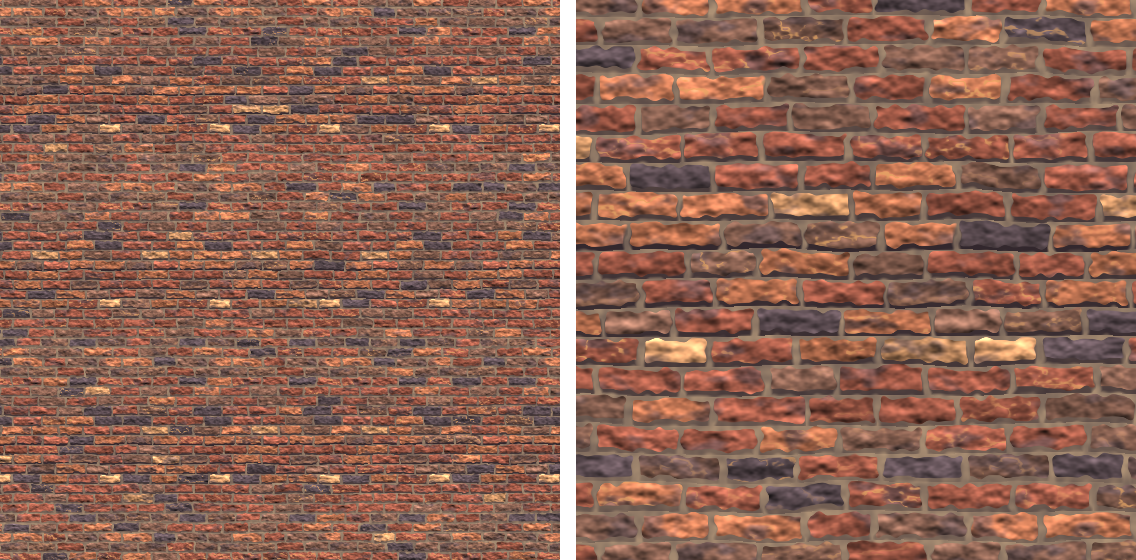
Left: the whole. Right: its middle third, enlarged.
Write a WebGL 2 fragment shader that draws this texture.

```glsl
#version 300 es
precision highp float;

uniform vec2 u_resolution;
out vec4 fragColor;

// Layout: bricks and courses over the canvas, and the block that recurs
const vec2 BRICK_COUNT = vec2(20.4, 57.6);
const vec2 GRID_SHIFT = vec2(0.0, 0.15);
const vec2 BLOCK = vec2(4.0, 18.0);
const float ODD_OFFSET = 0.07;
const float EVEN_OFFSET = 0.5;
const float UNIQUE_SHARE = 0.3;

// Shape, measured in course heights
const vec2 MORTAR_HALF = vec2(0.11, 0.125);
const float CORNER = 0.1;
const float JOINT_JITTER = 0.2;
const float COURSE_WOBBLE = 0.18;
const float EDGE_ROUGHNESS = 0.2;
const float SHADOW_REACH = 0.19;
const float SHADOW_PEAK_ROW = 11.6;
const float RELIEF = 1.5;
const float GRAIN = 0.26;

// Colours
const vec3 RED = vec3(0.61, 0.34, 0.27);
const vec3 BROWN = vec3(0.52, 0.37, 0.31);
const vec3 SLATE = vec3(0.35, 0.29, 0.31);
const vec3 ORANGE = vec3(0.74, 0.45, 0.32);
const vec3 TAN = vec3(0.82, 0.59, 0.41);
const vec3 OCHRE = vec3(0.88, 0.64, 0.39);
const vec3 MORTAR_DARK = vec3(0.45, 0.38, 0.34);
const vec3 MORTAR_LIGHT = vec3(0.68, 0.57, 0.46);
const vec3 SHADOW = vec3(0.17, 0.13, 0.16);

float hash(vec2 p) {
    vec3 q = fract(p.xyx * 0.1031);
    q += dot(q, q.yzx + 33.33);
    return fract((q.x + q.y) * q.z);
}

float noise(vec2 p) {
    vec2 i = floor(p), f = fract(p);
    f = f * f * (3.0 - 2.0 * f);
    float low = mix(hash(i), hash(i + vec2(1, 0)), f.x);
    float high = mix(hash(i + vec2(0, 1)), hash(i + vec2(1, 1)), f.x);
    return mix(low, high, f.y);
}

float fbm(vec2 p) {
    float sum = 0.0, gain = 0.53;
    for (int i = 0; i < 3; i++) {
        sum += gain * noise(p);
        p = p * 2.1 + 17.3;
        gain *= 0.5;
    }
    return sum;
}

float roundedBox(vec2 p, vec2 halfSize) {
    vec2 d = abs(p) - halfSize + CORNER;
    return length(max(d, 0.0)) + min(max(d.x, d.y), 0.0) - CORNER;
}

float jointAt(float column, float row) {
    vec2 cell = mod(vec2(column, row), BLOCK);
    return column + (hash(cell + 211.0) - 0.5) * JOINT_JITTER;
}

vec3 brickTone(float pick) {
    vec3 tone = mix(RED, BROWN, step(0.42, pick));
    tone = mix(tone, SLATE, step(0.70, pick));
    tone = mix(tone, ORANGE, step(0.83, pick));
    return mix(tone, TAN, step(0.97, pick));
}

void main() {
    vec2 p = gl_FragCoord.xy / u_resolution.y * BRICK_COUNT + GRID_SHIFT;
    float pixel = BRICK_COUNT.y / u_resolution.y;
    float aspect = BRICK_COUNT.y / BRICK_COUNT.x;
    vec2 wall = p * vec2(aspect, 1.0);

    // Staggered courses with uneven joints
    p.y += (noise(p * vec2(1.3, 0.5)) - 0.5) * COURSE_WOBBLE;
    float row = floor(p.y);
    float x = p.x - mix(EVEN_OFFSET, ODD_OFFSET, mod(row, 2.0));
    float column = floor(x);
    column += step(jointAt(column + 1.0, row), x) - step(x, jointAt(column, row));
    float left = jointAt(column, row), right = jointAt(column + 1.0, row);
    vec2 local = vec2((x - 0.5 * (left + right)) * aspect, fract(p.y) - 0.53);

    // Most bricks recur with the block, some are their own
    vec2 cell = vec2(column, row);
    vec2 source = hash(cell + 57.0) < UNIQUE_SHARE ? cell + 300.0 : mod(cell, BLOCK);
    vec2 grainPoint = local + source * vec2(7.3, 5.7);

    // Ragged brick outline and the shadow it casts
    vec2 halfSize = vec2((right - left) * aspect, 1.0) * 0.5 - MORTAR_HALF;
    float ragged = (noise(grainPoint * 3.2) - 0.5) * EDGE_ROUGHNESS;
    float edge = roundedBox(local, halfSize) + ragged;
    float above = roundedBox(local + vec2(0.0, SHADOW_REACH), halfSize) + ragged;
    float brickMask = 1.0 - smoothstep(-0.6 * pixel, 0.6 * pixel, edge);
    float castMask = 1.0 - smoothstep(-0.08, 0.08, above);
    float band = 0.5 + 0.5 * cos(6.2832 * (row - SHADOW_PEAK_ROW) / BLOCK.y);
    float depth = mix(0.3, 0.85, band) + 0.3 * (hash(vec2(mod(row, BLOCK.y), 91.0)) - 0.5);

    // Split stone face lit from above
    vec2 facePoint = grainPoint * vec2(1.5, 2.7);
    float height = fbm(facePoint);
    float light = height - fbm(facePoint + vec2(0.1, 0.4));
    float grain = noise(wall * 4.3) - 0.5;
    vec3 brick = brickTone(hash(source + 13.0));
    brick *= 0.87 + 0.26 * hash(source + 29.0);
    float stain = smoothstep(0.5, 0.72, fbm(grainPoint * vec2(0.9, 1.7) + 40.0));
    brick = mix(brick, SLATE, 0.6 * stain);
    brick *= 1.0 + RELIEF * light + GRAIN * grain + 0.3 * local.y;

    // Ochre chips along broken ridges
    float ridge = 1.0 - smoothstep(0.015, 0.08, abs(height - 0.5));
    float chipped = smoothstep(0.45, 0.9, hash(source + 71.0));
    brick = mix(brick, OCHRE, 0.75 * chipped * ridge * smoothstep(-0.02, 0.12, light));

    // Sandy mortar, darker in the shaded courses
    float sand = fbm(wall * vec2(1.1, 1.6)) + 0.5 * grain;
    vec3 mortar = mix(MORTAR_DARK, MORTAR_LIGHT, clamp(sand + 0.15 - 0.25 * band, 0.0, 1.0));
    mortar = mix(mortar, SHADOW, clamp(castMask * depth, 0.0, 1.0));

    fragColor = vec4(clamp(mix(mortar, brick, brickMask), 0.0, 1.0), 1.0);
}
```
